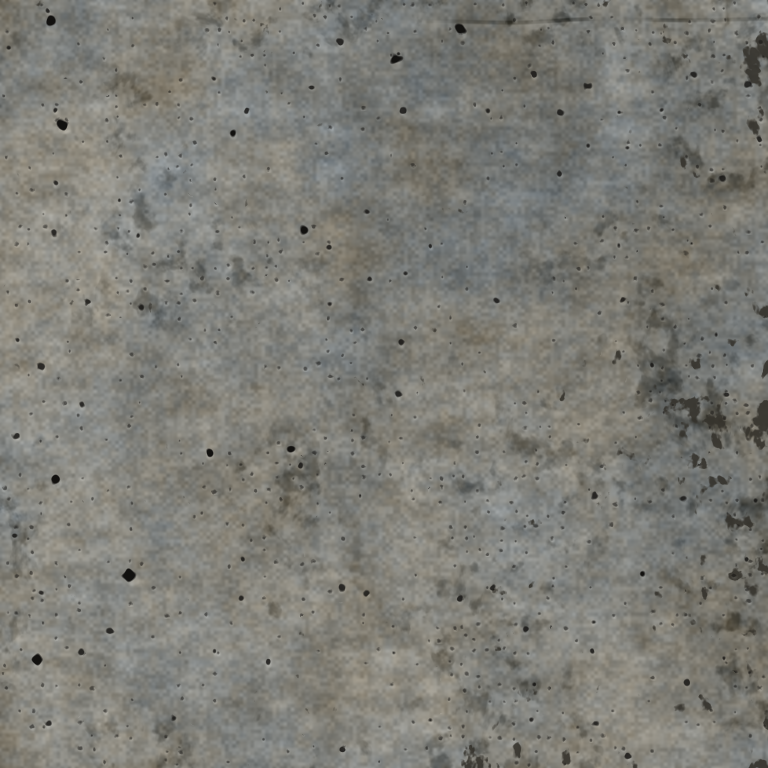
Reproduce this texture procedurally as a WebGL 2 fragment shader.

```glsl
#version 300 es
precision highp float;
// Weathered cast concrete: mottled grey, brushed streaks, air pits and dark stains toward the lower right.

uniform vec2 u_resolution;
out vec4 outColor;

const float BASE_TONE = 0.523;
const float CLOUD_CONTRAST = 0.16;
const float BAND_CONTRAST = 0.055;
const float STREAK_CONTRAST = 0.05;
const float MOTTLE_CONTRAST = 0.17;
const float GRAIN_CONTRAST = 0.10;
const float BLOTCH_DEPTH = 0.13;
const float TINT_STRENGTH = 0.07;
const float SEAM_HEIGHT = 0.975;
const vec3 CEMENT_CAST = vec3(0.0, -0.001, -0.025);
const vec3 WARM_SHIFT = vec3(1.0, 0.15, -1.0);
const vec3 STAIN_COLOR = vec3(0.20, 0.19, 0.165);
const vec3 PIT_COLOR = vec3(0.07, 0.065, 0.06);

float hash(vec2 p) {
  return fract(sin(dot(p, vec2(127.1, 311.7))) * 43758.545);
}

float noise(vec2 p) {
  vec2 cell = floor(p);
  vec2 f = fract(p);
  f = f * f * (3.0 - 2.0 * f);
  float low = mix(hash(cell), hash(cell + vec2(1, 0)), f.x);
  float high = mix(hash(cell + vec2(0, 1)), hash(cell + vec2(1, 1)), f.x);
  return mix(low, high, f.y);
}

float fbm(vec2 p) {
  float sum = 0.0;
  float weight = 0.533;
  for (int i = 0; i < 4; i++) {
    sum += weight * noise(p);
    p = mat2(1.6, 1.2, -1.2, 1.6) * p + 17.3;
    weight *= 0.5;
  }
  return sum;
}

// One layer of scattered pits: x is the hole, y the lit lower rim.
vec2 pitLayer(vec2 uv, float cells, float chance, float radius, float seed) {
  vec2 id = floor(uv * cells);
  vec2 key = id + seed;
  if (hash(key) > chance) return vec2(0.0);
  vec2 jitter = 0.25 + 0.5 * vec2(hash(key + 3.7), hash(key + 8.1));
  vec2 d = uv - (id + jitter) / cells;
  d.x *= mix(0.8, 1.3, hash(key + 5.3));
  float size = radius * mix(0.45, 1.0, hash(key + 12.9));
  float wobble = (noise(uv * 0.9 / radius + seed) - 0.5) * size * 0.9;
  float edge = 0.7 / u_resolution.y + 0.0006;
  float hole = 1.0 - smoothstep(-edge, edge, length(d) + wobble - size);
  float rimDistance = length(d + vec2(-0.3, 0.9) * size) - size;
  float rim = 1.0 - smoothstep(-edge, edge * 2.0, rimDistance);
  return vec2(hole, rim * (1.0 - hole));
}

void main() {
  vec2 uv = gl_FragCoord.xy / u_resolution.y;
  vec2 warped = uv + 0.012 * (vec2(noise(uv * 22.0), noise(uv * 22.0 + 40.0)) - 0.5);

  // Cement body: clouds, vertical bands, brushed streaks and grain
  float patches = fbm(uv * 6.0 + 9.0);
  float tone = BASE_TONE;
  tone += CLOUD_CONTRAST * (fbm(uv * 3.0 + 2.0) - 0.5);
  tone += BAND_CONTRAST * (noise(warped * vec2(15.0, 2.5)) - 0.5);
  tone += STREAK_CONTRAST * (noise(warped * vec2(16.0, 105.0)) - 0.5);
  tone += 0.6 * STREAK_CONTRAST * (noise(warped * vec2(75.0, 14.0)) - 0.5);
  tone += MOTTLE_CONTRAST * (fbm(uv * vec2(30.0, 36.0)) - 0.5);
  tone += GRAIN_CONTRAST * (noise(uv * 210.0) - 0.5);

  // Wear gathers toward the lower right
  float wear = smoothstep(0.5, 1.0, uv.x - 0.2 * uv.y + 0.6 * (patches - 0.5));
  tone -= 0.045 * wear;

  // Soft grey blotches in patches
  float blotch = smoothstep(0.55, 0.76, fbm(warped * vec2(42.0, 38.0) + 31.0));
  tone -= BLOTCH_DEPTH * blotch * smoothstep(0.38, 0.62, patches + 0.15 * wear);

  // Faint formwork seam with a pale lip
  float seam = uv.y - SEAM_HEIGHT - 0.012 * (noise(vec2(uv.x * 9.0, 4.0)) - 0.5);
  float seamReach = smoothstep(0.45, 0.8, uv.x) * noise(uv * vec2(24.0, 5.0));
  tone -= 0.16 * seamReach * (1.0 - smoothstep(0.001, 0.004, abs(seam)));
  tone += 0.06 * seamReach * (1.0 - smoothstep(0.002, 0.007, abs(seam + 0.006)));

  // Warm and bluish drift
  float tint = fbm(uv * 9.0 + 60.0) - 0.5 + 0.35 * (noise(uv * 95.0 + 7.0) - 0.5);
  vec3 color = vec3(tone) + CEMENT_CAST + TINT_STRENGTH * tint * WARM_SHIFT;

  // Dark stains, ragged and slightly drawn out
  float threshold = mix(0.83, 0.635, wear);
  float stainField = fbm(warped * vec2(46.0, 40.0) + 80.0);
  float stain = smoothstep(threshold, threshold + 0.09, stainField);
  color = mix(color, STAIN_COLOR, 0.88 * stain);

  // Air pits, from sparse holes to fine specks
  vec2 holes = pitLayer(uv, 9.0, 0.20, 0.0075, 11.0);
  vec2 pores = pitLayer(uv, 24.0, 0.13, 0.0042, 47.0);
  vec2 specks = pitLayer(uv, 62.0, 0.10 + 0.25 * smoothstep(0.45, 0.65, patches), 0.0024, 83.0);
  color += 0.07 * max(holes.y, max(pores.y, specks.y));
  color = mix(color, PIT_COLOR, max(holes.x, max(0.8 * pores.x, 0.5 * specks.x)));

  outColor = vec4(clamp(color, 0.0, 1.0), 1.0);
}
```
